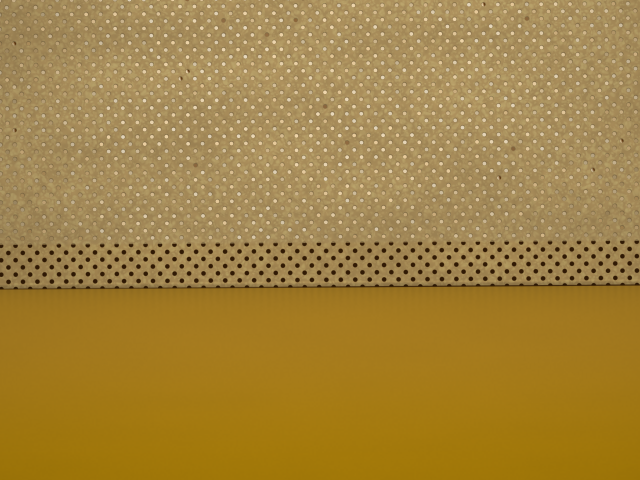
Reproduce this texture procedurally as a Shadertoy shader.

```glsl
// Perforated tan metal panel with glinting holes above a glossy ochre surface.
#define TILT 0.0065
#define EDGE_Y 0.402
#define BACKING_Y 0.494
#define PITCH 0.01505
#define HOLE_RADIUS 0.0047
#define HOLE_ORIGIN vec2(0.4543, 0.4922)
#define PANEL_COLOR vec3(0.635, 0.53, 0.34)
#define FLECK_COLOR vec3(0.72, 0.64, 0.42)
#define GLINT_COLOR vec3(0.86, 0.79, 0.65)
#define DARK_COLOR vec3(0.19, 0.10, 0.015)
#define FLOOR_COLOR vec3(0.64, 0.475, 0.10)

float hash(vec2 p) {
    vec3 h = fract(vec3(p.xyx) * 0.1031);
    h += dot(h, h.yzx + 33.33);
    return fract((h.x + h.y) * h.z);
}

float noise(vec2 p) {
    vec2 i = floor(p), f = fract(p);
    f = f * f * (3.0 - 2.0 * f);
    return mix(mix(hash(i), hash(i + vec2(1, 0)), f.x),
               mix(hash(i + vec2(0, 1)), hash(i + vec2(1, 1)), f.x), f.y);
}

// One soft disc of random place and size per grid cell
float flecks(vec2 p, float cells, float soft) {
    vec2 g = p * cells, id = floor(g);
    vec2 center = 0.3 + 0.4 * vec2(hash(id + 17.0), hash(id + 53.0));
    float radius = mix(0.08, 0.34, hash(id + 91.0));
    float d = length(fract(g) - center) - radius;
    return (1.0 - smoothstep(-soft, soft, d / cells)) * step(0.35, hash(id + 7.0));
}

vec3 panelSurface(vec2 q, float aa) {
    float cloud = noise(q * vec2(5.0, 13.0) + 4.0);
    vec3 col = PANEL_COLOR * (0.96 + 0.07 * cloud);
    col *= 0.96 + 0.08 * noise(q * 110.0);
    vec2 warped = q + 0.006 * vec2(noise(q * 70.0), noise(q * 70.0 + 31.0));
    for (int k = 0; k < 4; k++) {
        float fk = float(k), turn = 0.5 + 0.7 * fk;
        vec2 r = mat2(cos(turn), sin(turn), -sin(turn), cos(turn)) * warped;
        float mark = flecks(r + 3.17 + fk, 50.0 + 27.0 * fk, aa + 0.0007);
        col = mix(col, FLECK_COLOR, mark * (0.25 + 0.35 * cloud));
    }
    return col;
}

// Staggered holes: bright backing above, open darkness below
vec3 addHoles(vec3 col, vec2 q, float aa) {
    vec2 g = (q - HOLE_ORIGIN) / PITCH;
    vec2 id = floor(0.5 * vec2(g.x + g.y, g.x - g.y) + 0.5);
    vec2 local = (g - vec2(id.x + id.y, id.x - id.y)) * PITCH;
    float seed = hash(id + 200.0);
    float hole = 1.0 - smoothstep(-aa, aa, length(local) - HOLE_RADIUS);
    float inner = 1.0 - smoothstep(-aa, aa,
        length(local + vec2(0.0004, 0.0009)) - HOLE_RADIUS * 0.88);

    float spread = smoothstep(0.0, 0.30, q.x) * (1.0 - smoothstep(1.05, 1.45, q.x));
    float patches = noise(q * vec2(4.0, 11.0) + 21.0);
    float height = smoothstep(0.48, 0.9, q.y);
    float glow = 0.26 + 0.42 * spread + 0.35 * (patches - 0.5);
    glow += 0.5 * (seed - 0.5) + 0.2 * height;
    glow *= smoothstep(BACKING_Y, BACKING_Y + 0.012, q.y);
    vec3 backing = mix(PANEL_COLOR * 0.94, GLINT_COLOR, clamp(glow, 0.0, 1.1));
    vec3 tint = mix(vec3(1.03, 0.98, 0.91), vec3(0.98, 1.0, 1.06), hash(id + 311.0));
    backing *= tint;

    // A few blocked holes, some split by a shadow
    float blocked = step(0.982, hash(id + 419.0));
    float split = smoothstep(-0.003, 0.003, local.x + local.y * (seed - 0.5));
    backing = mix(backing, DARK_COLOR * 1.8, blocked * mix(0.6, split, step(0.6, seed)));

    vec3 lit = mix(col * 0.74, backing, inner);
    float covered = smoothstep(BACKING_Y - aa, BACKING_Y + aa, q.y);
    return mix(col, mix(DARK_COLOR, lit, covered), hole);
}

vec3 panel(vec2 q, float aa) {
    vec3 col = panelSurface(q, aa);
    float strip = 1.0 - smoothstep(BACKING_Y - 0.004, BACKING_Y + 0.004, q.y);
    col *= mix(vec3(1.0), vec3(1.0, 0.985, 0.94), strip);
    col = addHoles(col, q, aa);

    // Rounded lower lip and broad illumination
    float rise = q.y - EDGE_Y;
    col *= 1.0 - 0.12 * (1.0 - smoothstep(0.002, 0.012, rise));
    float lip = 1.0 - smoothstep(0.0, 0.004, abs(rise - 0.010));
    col += vec3(0.035, 0.03, 0.018) * lip;
    vec2 away = (q - vec2(0.73, 0.83)) / vec2(0.85, 0.65);
    return col * (1.04 - 0.10 * dot(away, away));
}

vec3 surfaceBelow(vec2 q) {
    float depth = max(EDGE_Y - q.y, 0.0);
    vec2 away = (q - vec2(0.70, 0.23)) / vec2(0.75, 0.26);
    vec3 col = FLOOR_COLOR * (1.02 - 0.055 * away.x * away.x - 0.045 * away.y * away.y);
    col.b *= mix(1.18, 0.30, smoothstep(0.08, 0.42, depth));

    // Blurred reflection of the panel and its columns of holes
    float contact = exp(-depth / 0.022);
    float columns = cos(6.2831853 * (q.x - HOLE_ORIGIN.x) / PITCH);
    col *= 1.0 - contact * (0.11 + 0.02 * columns);
    col += vec3(0.0, 0.004, 0.02) * exp(-depth / 0.07);
    float grain = noise(q * 240.0) - 0.5 + noise(q * vec2(8.0, 30.0)) - 0.5;
    return col * (1.0 + 0.012 * grain);
}

void mainImage(out vec4 fragColor, in vec2 fragCoord) {
    vec2 p = fragCoord / iResolution.y;
    float aa = 0.75 / iResolution.y;
    vec2 d = p - vec2(0.6667, EDGE_Y);
    vec2 q = p + TILT * vec2(d.y, -d.x);

    float above = smoothstep(-aa, aa, q.y - EDGE_Y);
    vec3 col = mix(surfaceBelow(q), panel(q, aa), above);
    float seam = 1.0 - smoothstep(0.0012 - aa, 0.0012 + aa, abs(q.y - EDGE_Y));
    col = mix(col, DARK_COLOR, seam * mix(0.55, 0.85, smoothstep(0.3, 0.9, q.x)));
    fragColor = vec4(clamp(col, 0.0, 1.0), 1.0);
}
```
